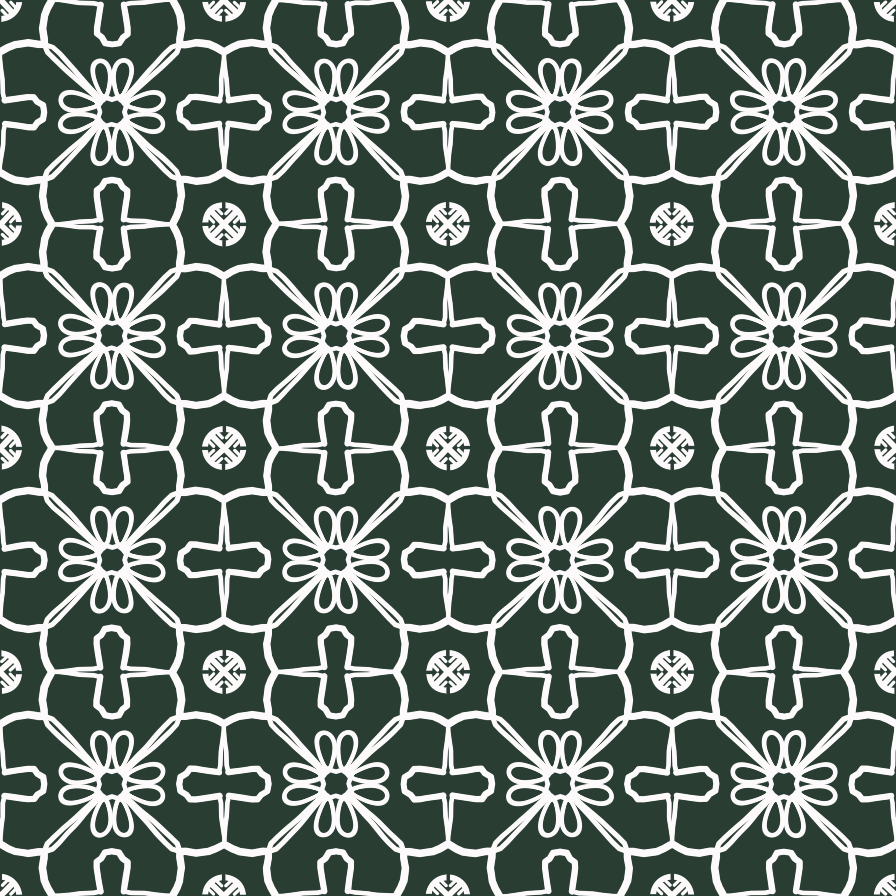
Write a Shadertoy shader that draws this pattern.

```glsl
const float REPEATS = 4.0;        // tiles across and down
const float TILE = 192.0;         // drawing units per tile
const float HALF = 0.5 * TILE;
const float WOBBLE = 0.9;         // hand-drawn waver, in drawing units
const float WOBBLE_CELLS = 12.0;  // waver cells per tile
const float FRAME_HALF = 3.2;     // half widths of the strokes
const float CROSS_HALF = 2.7;
const float STEM_HALF = 2.0;
const float STAY_HALF = 2.2;
const float PETAL_HALF = 2.0;
const float MEDAL_RADIUS = 16.3;
const float MEDAL_HALF = 2.5;
const vec3 GREEN = vec3(0.16, 0.24, 0.20);
const vec3 WHITE = vec3(0.99, 0.98, 0.98);

// Strokes inside one eighth of a tile, measured from the flower centre
const int POINTS = 6;
const vec2 FRAME[POINTS] = vec2[](vec2(96, 51.5), vec2(89, 55.5), vec2(83, 58),
                                  vec2(72, 59.5), vec2(63, 58), vec2(58, 58));
const vec2 CROSS[POINTS] = vec2[](vec2(58, 0), vec2(59, 6), vec2(64, 9),
                                  vec2(67, 13), vec2(72, 13), vec2(92, 10));
const vec2 STEM[POINTS] = vec2[](vec2(92, 10), vec2(93.3, 16), vec2(93.7, 28),
                                 vec2(95, 37), vec2(96, 46), vec2(96, 51));
const vec2 STAY[POINTS] = vec2[](vec2(58, 58), vec2(55.5, 51), vec2(50, 45.3),
                                 vec2(36, 32.5), vec2(20, 18.5), vec2(11, 10));

float hash(vec2 p) {
    return fract(sin(dot(p, vec2(127.1, 311.7))) * 43758.5453);
}

// Value noise that wraps after the given number of cells
float wrapNoise(vec2 p, float period) {
    vec2 i = floor(p), f = fract(p);
    f = f * f * (3.0 - 2.0 * f);
    vec2 a = mod(i, period), b = mod(i + 1.0, period);
    return mix(mix(hash(a), hash(vec2(b.x, a.y)), f.x),
               mix(hash(vec2(a.x, b.y)), hash(b), f.x), f.y);
}

float segment(vec2 p, vec2 a, vec2 b) {
    vec2 pa = p - a, ba = b - a;
    return length(pa - ba * clamp(dot(pa, ba) / dot(ba, ba), 0.0, 1.0));
}

float polyline(vec2 p, vec2 pts[POINTS]) {
    float d = 1e5;
    for (int i = 1; i < POINTS; i++) d = min(d, segment(p, pts[i - 1], pts[i]));
    return d;
}

// Egg-shaped outline, narrow end towards the flower centre
float petal(vec2 p) {
    float along = p.x - 28.5;
    vec2 q = vec2(along, p.y - 8.5 - 0.12 * along);
    vec2 r = vec2(15.5, 7.0 * clamp(1.0 + 0.025 * along, 0.5, 1.5));
    float k = length(q / r);
    return abs(k * (k - 1.0) / max(length(q / (r * r)), 1e-4));
}

float flower(vec2 p) {
    float hub = min(segment(p, vec2(10.5, 0), vec2(12, 5)),
                    segment(p, vec2(12, 5), vec2(9, 9)));
    return min(petal(p), hub) - PETAL_HALF;
}

// Broken ring around a saltire with chevrons
float medallion(vec2 m) {
    float ring = abs(length(m) - MEDAL_RADIUS) - MEDAL_HALF;
    ring = max(ring, 1.5 - m.x);
    float saltire = segment(m, vec2(0), vec2(10.5)) - 2.5;
    float chevron = segment(m, vec2(1.8, 9.0), vec2(6.5, 13.7)) - 1.4;
    return min(ring, min(saltire, chevron));
}

void mainImage(out vec4 fragColor, in vec2 fragCoord) {
    vec2 uv = fragCoord / iResolution.xy;
    float aa = 0.6 * REPEATS * TILE / iResolution.y;

    // Wavering plane, repeated and folded to one eighth of a tile
    float period = REPEATS * WOBBLE_CELLS;
    vec2 waver = vec2(wrapNoise(uv * period, period),
                      wrapNoise(uv * period + vec2(5.0, 17.0), period)) - 0.5;
    vec2 p = uv * REPEATS * TILE + WOBBLE * waver;
    p = abs(mod(p, TILE) - HALF);
    if (p.y > p.x) p = p.yx;

    // Union of all strokes
    float d = polyline(p, FRAME) - FRAME_HALF;
    d = min(d, polyline(p, CROSS) - CROSS_HALF);
    d = min(d, polyline(p, STEM) - STEM_HALF);
    d = min(d, polyline(p, STAY) - STAY_HALF);
    d = min(d, flower(p));
    d = min(d, medallion(HALF - p));

    float ink = 1.0 - smoothstep(-aa, aa, d);
    fragColor = vec4(mix(GREEN, WHITE, ink), 1.0);
}
```
